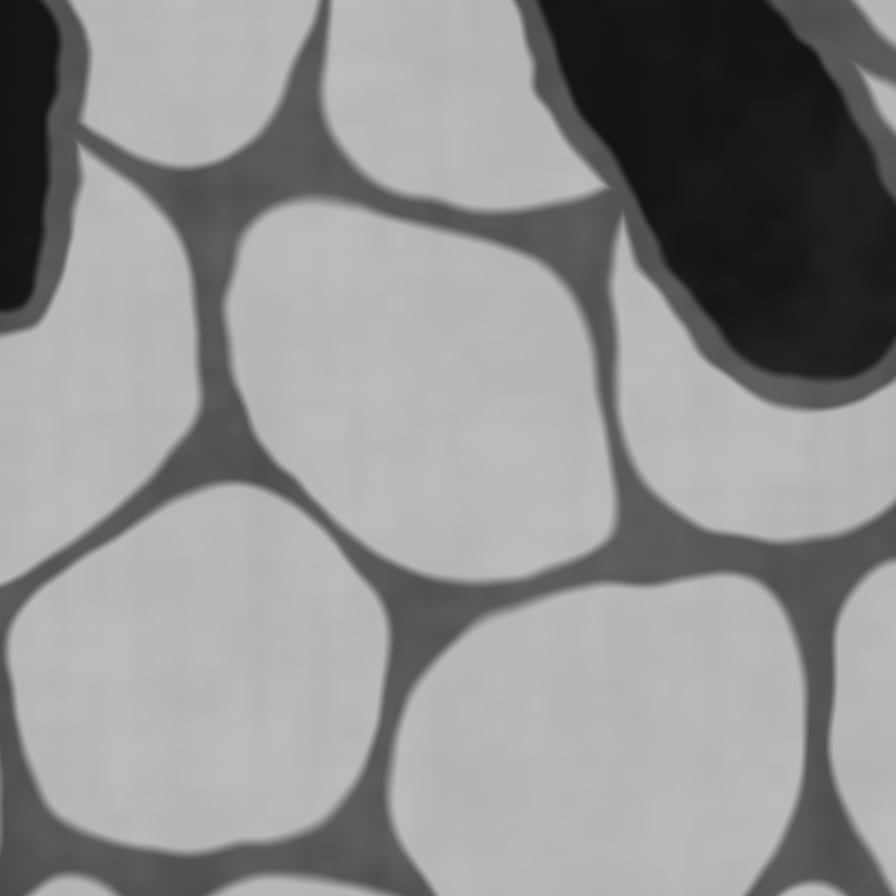
Reproduce this texture procedurally as a WebGL 1 fragment shader.

```glsl
precision highp float;
// Packed pale rounded grains in a grey matrix, with dark open pores.
uniform vec2 u_resolution;

#define GRAIN_COUNT 2.3   // grains across the canvas
#define JITTER 0.5        // irregularity of the packing
#define ROUNDING 12.0     // lower gives rounder corners
#define GAP 0.010         // mean half width of the seams
#define LINING 0.030      // matrix rim around the pores
#define SOFTNESS 0.007    // half width of the edge blur
#define GRAIN_TONE 0.72
#define MATRIX_TONE 0.34
#define PORE_DEEP 0.08
#define PORE_LIGHT 0.13

float hash(vec2 p) {
  return fract(sin(dot(p, vec2(127.1, 311.7))) * 43758.545);
}

// Smooth value noise in -1..1
float noise(vec2 p) {
  vec2 i = floor(p), f = fract(p);
  f = f * f * (3.0 - 2.0 * f);
  float low = mix(hash(i), hash(i + vec2(1.0, 0.0)), f.x);
  float high = mix(hash(i + vec2(0.0, 1.0)), hash(i + 1.0), f.x);
  return 2.0 * mix(low, high, f.y) - 1.0;
}

vec2 noise2(vec2 p) {
  return vec2(noise(p), noise(p + 37.3));
}

// Centre of a grain in a staggered, jittered grid
vec2 grainCentre(vec2 id) {
  vec2 jitter = vec2(hash(id + 3.7), hash(id + 19.1)) - 0.5;
  return id + 0.5 + vec2(0.5 * mod(id.y, 2.0), 0.0) + JITTER * jitter;
}

// Signed distance inside a grain, positive towards its middle
float grainDistance(vec2 p) {
  vec2 q = p * GRAIN_COUNT;
  vec2 cell = floor(q), nearestId = cell, toNearest = vec2(9.0);
  for (int y = -2; y <= 2; y++) {
    for (int x = -2; x <= 2; x++) {
      vec2 id = cell + vec2(float(x), float(y));
      vec2 offset = grainCentre(id) - q;
      if (dot(offset, offset) < dot(toNearest, toNearest)) {
        toNearest = offset;
        nearestId = id;
      }
    }
  }
  // Soft minimum over the borders rounds off the corners
  float sum = 0.0;
  for (int y = -2; y <= 2; y++) {
    for (int x = -2; x <= 2; x++) {
      vec2 id = cell + vec2(float(x), float(y));
      vec2 offset = grainCentre(id) - q;
      vec2 across = offset - toNearest;
      if (dot(across, across) > 0.0001) {
        float border = dot(0.5 * (offset + toNearest), normalize(across));
        sum += exp(-ROUNDING * border);
      }
    }
  }
  float inside = -log(sum) / (ROUNDING * GRAIN_COUNT);
  // Every grain has its own outline roughness
  vec2 own = p + 17.0 * nearestId;
  float rough = 0.007 * noise(own * 8.0) + 0.003 * noise(own * 24.0);
  return inside - max(GAP + rough, 0.004);
}

// Distance to a tapered capsule
float capsule(vec2 p, vec2 a, vec2 b, float radiusA, float radiusB) {
  vec2 axis = b - a;
  float t = clamp(dot(p - a, axis) / dot(axis, axis), 0.0, 1.0);
  return length(p - a - axis * t) - mix(radiusA, radiusB, t);
}

float poreDistance(vec2 p) {
  vec2 w = p + 0.016 * noise2(p * 9.0) + 0.005 * noise2(p * 30.0);
  float channel = capsule(w, vec2(0.65, 1.10), vec2(0.91, 0.70), 0.10, 0.13);
  float pocket = capsule(w, vec2(-0.01, 0.94), vec2(0.0, 0.69), 0.075, 0.04);
  return min(channel, pocket);
}

void main() {
  vec2 p = gl_FragCoord.xy / u_resolution;

  // Shapes
  vec2 warped = p + 0.028 * noise2(p * 4.0) + 0.007 * noise2(p * 13.0);
  float pore = poreDistance(p);
  float rim = LINING + 0.008 * noise(p * 11.0 + 5.0);
  float grain = min(grainDistance(warped), pore - rim);
  float grainMask = smoothstep(-SOFTNESS, SOFTNESS, grain);
  float poreMask = 1.0 - smoothstep(-SOFTNESS, SOFTNESS, pore);

  // Tones with soft mottling
  float mottle = noise(p * 14.0) + 0.6 * noise(p * 38.0);
  float streaks = noise(p * vec2(45.0, 4.0)) + 0.5 * noise(p * vec2(8.0, 60.0));
  float grainTone = GRAIN_TONE + 0.010 * mottle + 0.008 * streaks;
  float matrixTone = MATRIX_TONE + 0.022 * mottle + 0.010 * streaks;
  float poreLight = smoothstep(-0.5, 0.5, noise(p * 6.0 + 8.0) + 0.3 * mottle);
  float poreTone = mix(PORE_DEEP, PORE_LIGHT, poreLight) + 0.004 * streaks;

  float tone = mix(matrixTone, grainTone, grainMask);
  tone = mix(tone, poreTone, poreMask);
  gl_FragColor = vec4(vec3(tone), 1.0);
}
```
